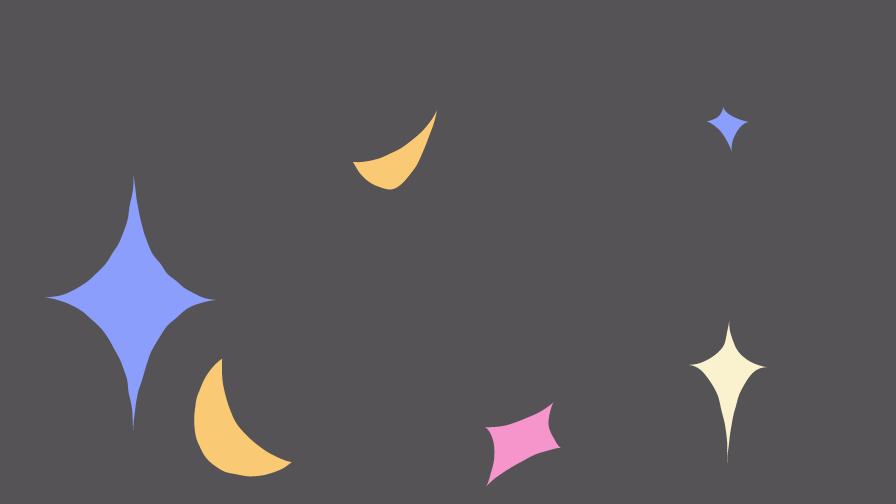
Give the GLSL for this background, as a Shadertoy shader.

```glsl
struct Star { vec2 centre, right, up, backScale; float bow; };
struct Moon { vec2 bluntTip, sharpTip, roundness; float belly, hollow; };

const vec3 SLATE = vec3(0.333, 0.327, 0.338);
const vec3 BLUE = vec3(0.55, 0.62, 0.99);
const vec3 AMBER = vec3(0.98, 0.79, 0.45);
const vec3 CREAM = vec3(0.98, 0.95, 0.81);
const vec3 PINK = vec3(0.965, 0.58, 0.80);

float hash(vec2 p) {
    return fract(sin(dot(p, vec2(127.1, 311.7))) * 43758.5);
}

float noise(vec2 p) {
    vec2 cell = floor(p), f = fract(p);
    f = f * f * (3.0 - 2.0 * f);
    return mix(mix(hash(cell), hash(cell + vec2(1, 0)), f.x),
               mix(hash(cell + vec2(0, 1)), hash(cell + vec2(1, 1)), f.x), f.y);
}

// Four concave sides between skewed arms of unequal length
bool insideStar(vec2 p, Star s) {
    vec2 q = inverse(mat2(s.right, s.up)) * (p - s.centre);
    q /= mix(vec2(1.0), s.backScale, lessThan(q, vec2(0.0)));
    vec2 reach = pow(abs(q), vec2(s.bow));
    return reach.x + reach.y < 1.0;
}

// Lopsided crescent between two arcs over the chord joining its tips;
// a negative belly bulges to the right of the chord
bool insideMoon(vec2 p, Moon m) {
    vec2 chord = m.sharpTip - m.bluntTip, d = p - m.bluntTip;
    float t = clamp(dot(d, chord) / dot(chord, chord), 0.0, 1.0);
    float h = dot(d, vec2(-chord.y, chord.x)) / dot(chord, chord) * sign(m.belly);
    float outer = abs(m.belly) * pow(t, m.roundness.x) * pow(1.0 - t, m.roundness.y);
    return h > m.hollow * t * (1.0 - t) && h < outer;
}

vec3 scene(vec2 p) {
    Star stars[4] = Star[4](
        Star(vec2(0.266, 0.407), vec2(0.167, -0.002), vec2(0.0, 0.255), vec2(1.08, 1.055), 0.56),
        Star(vec2(1.441, 0.758), vec2(0.045, -0.001), vec2(-0.006, 0.031), vec2(0.89, 1.97), 0.65),
        Star(vec2(1.446, 0.273), vec2(0.079, -0.002), vec2(0.001, 0.095), vec2(1.06, 2.07), 0.54),
        Star(vec2(1.041, 0.131), vec2(0.073, -0.020), vec2(0.057, 0.070), vec2(1.095, 1.37), 0.72));
    vec3 starColours[4] = vec3[4](BLUE, BLUE, CREAM, PINK);
    Moon moons[2] = Moon[2](
        Moon(vec2(0.701, 0.678), vec2(0.868, 0.782), vec2(0.4, 1.05), -1.04, 0.55),
        Moon(vec2(0.579, 0.083), vec2(0.440, 0.287), vec2(0.5, 0.6), 1.17, 0.75));

    // Hand-cut wobble of the outlines
    p += 0.004 * (vec2(noise(p * 32.0), noise(p * 32.0 + 57.0)) - 0.5);

    vec3 colour = SLATE;
    for (int i = 0; i < 4; i++)
        if (insideStar(p, stars[i])) colour = starColours[i];
    for (int i = 0; i < 2; i++)
        if (insideMoon(p, moons[i])) colour = AMBER;
    return colour;
}

void mainImage(out vec4 fragColor, in vec2 fragCoord) {
    // Average a 4 x 4 grid of samples for smooth edges
    vec3 sum = vec3(0.0);
    for (int i = 0; i < 16; i++) {
        vec2 offset = (vec2(i % 4, i / 4) + 0.5) / 4.0 - 0.5;
        sum += scene((fragCoord + offset) / iResolution.y);
    }
    fragColor = vec4(sum / 16.0, 1.0);
}
```
